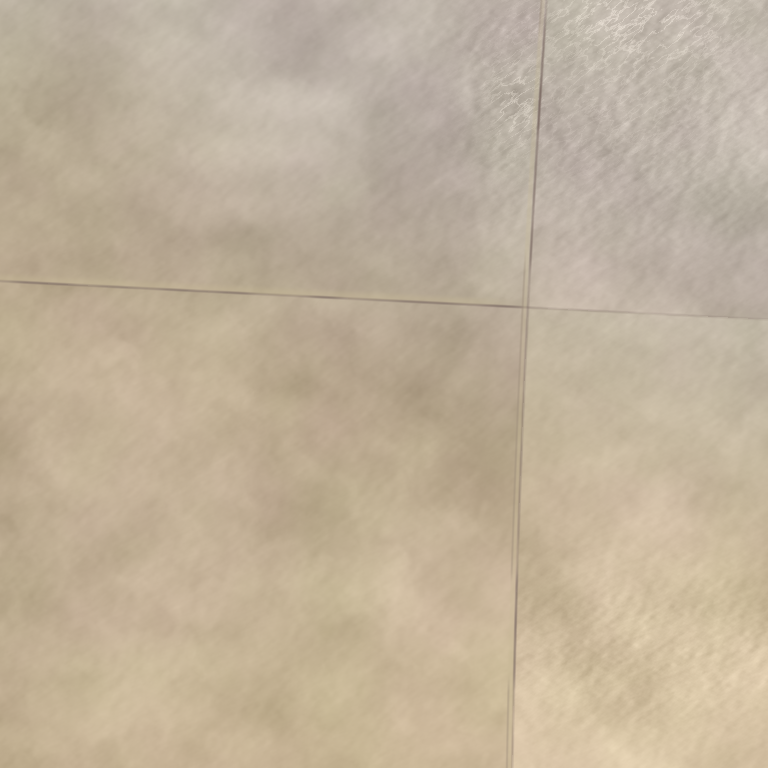
Give the GLSL for this texture, as a Shadertoy shader.

```glsl
// Close view of four large beige stone tiles meeting at one crossing of thin joints.
// Layered value noise clouds each tile; a warm-to-grey light gradient, embossed
// grain with streaky glints, and soft joints of uneven darkness are laid over it.

#define WARM_LIGHT vec3(0.800, 0.725, 0.605)
#define BEIGE      vec3(0.742, 0.675, 0.570)
#define COOL_GREY  vec3(0.745, 0.708, 0.665)
#define OLIVE      vec3(0.690, 0.630, 0.525)
#define JOINT      vec3(0.500, 0.435, 0.405)
#define FRINGE     vec3(0.780, 0.725, 0.590)
#define JOINT_HALF 0.0014
#define JOINT_SOFT 0.0016
#define CLOUD_SCALE 7.0
#define CLOUD_DEPTH 0.17
#define GRAIN_SCALE 75.0
#define GRAIN_DEPTH 0.20

float hash(vec2 p) {
    return fract(sin(dot(p, vec2(127.1, 311.7))) * 43758.5453);
}

float noise(vec2 p) {
    vec2 i = floor(p), f = fract(p);
    f = f * f * f * (f * (f * 6.0 - 15.0) + 10.0);
    return mix(mix(hash(i), hash(i + vec2(1, 0)), f.x),
               mix(hash(i + vec2(0, 1)), hash(i + vec2(1, 1)), f.x), f.y);
}

float fbm(vec2 p) {
    float sum = 0.0, amp = 0.5;
    for (int i = 0; i < 5; i++) {
        sum += amp * noise(p);
        p = mat2(1.6, 1.2, -1.2, 1.6) * p + 7.3;
        amp *= 0.5;
    }
    return sum / 0.97;
}

// Soft round patch of influence
float patchAt(vec2 p, vec2 center, vec2 size) {
    vec2 d = (p - center) / size;
    return exp(-dot(d, d));
}

// Soft line coverage at signed distance d
float line(float d, float halfWidth, float pixel) {
    float soft = max(pixel, JOINT_SOFT);
    return 1.0 - smoothstep(max(halfWidth - soft, 0.0), halfWidth + soft, abs(d));
}

// Value is 1 between lo and hi, with soft ends
float span(float x, float lo, float hi, float soft) {
    return smoothstep(lo - soft, lo + soft, x) * (1.0 - smoothstep(hi - soft, hi + soft, x));
}

vec3 stone(vec2 p, vec2 tile) {
    vec2 q = p + 13.7 * tile;
    float cloud = fbm(q * CLOUD_SCALE + 0.6 * fbm(q * 14.0));
    float mottle = fbm(q * vec2(20.0, 28.0) + 17.0);
    float tint = fbm(q * 9.0 + 31.0);

    // Light: warm near the bottom, grey toward the upper right
    vec3 col = mix(WARM_LIGHT, BEIGE, smoothstep(-0.05, 0.42, p.y + 0.22 * (0.5 - p.x)));
    col = mix(col, COOL_GREY, smoothstep(0.38, 0.92, p.y + 0.35 * (p.x - 0.5)));
    col = mix(col, OLIVE, 0.50 * patchAt(p, vec2(0.06, 0.80), vec2(0.20, 0.20)));
    col += 0.030 * tile.x * (1.0 - tile.y);

    // Clouding, mottling, and a slight drift between olive and rose
    col += CLOUD_DEPTH * (cloud - 0.5) + 0.065 * (mottle - 0.5);
    col += (tint - 0.5) * vec3(0.025, -0.005, 0.035);

    // Embossed grain, strong on the right-hand tiles
    vec2 g = mat2(0.8, -0.6, 0.6, 0.8) * q * GRAIN_SCALE * vec2(0.75, 1.25);
    float grain = fbm(g) - fbm(g + vec2(0.35, -0.45));
    float rough = 0.16 + 0.55 * patchAt(p, vec2(0.85, 0.88), vec2(0.22, 0.20))
                + 0.45 * tile.x * patchAt(p, vec2(0.85, 0.15), vec2(0.25, 0.11))
                + 0.40 * patchAt(p, vec2(0.66, 0.88), vec2(0.05, 0.12));
    col += GRAIN_DEPTH * rough * grain;

    // Thin pale streaks where the lamp glances off
    float shine = patchAt(p, vec2(0.83, 0.98), vec2(0.13, 0.06))
                + patchAt(p, vec2(0.67, 0.87), vec2(0.03, 0.05))
                + 0.4 * patchAt(p, vec2(0.80, 0.86), vec2(0.16, 0.10));
    float streak = 1.0 - abs(2.0 * fbm(g * vec2(0.8, 1.5) + 5.0) - 1.0);
    col += 0.09 * shine * smoothstep(0.82, 1.0, streak);
    return col;
}

void mainImage(out vec4 fragColor, in vec2 fragCoord) {
    vec2 p = fragCoord / iResolution.xy;
    float pixel = 1.0 / min(iResolution.x, iResolution.y);

    // Signed offsets from the slightly bowed upright and the sloping cross joint
    vec2 joint = vec2(p.x - (0.667 + 0.018 * p.y + 0.027 * p.y * p.y),
                      p.y - (0.634 - 0.050 * p.x));
    vec3 col = stone(p, step(0.0, joint));

    // Cross joint: pale upper lip, fading past the crossing
    float fade = mix(0.62, 0.26, smoothstep(0.66, 0.70, p.x));
    fade *= 0.55 + 0.8 * noise(vec2(p.x * 26.0, 3.0));
    float lip = smoothstep(0.013, 0.003, joint.y) * step(0.0, joint.y);
    col = mix(col, FRINGE, 0.40 * lip * (1.0 - smoothstep(0.60, 0.70, p.x)));
    col = mix(col, JOINT, fade * line(joint.y, JOINT_HALF, pixel));

    // Upright joint: dark stretches, with a faint paired hairline between them
    float dark = max(span(p.y, 0.66, 0.96, 0.02), span(p.y, 0.11, 0.25, 0.015));
    float wear = 0.65 + 0.6 * noise(vec2(p.y * 32.0, 9.0));
    col = mix(col, FRINGE, 0.30 * line(joint.x + 0.005, 0.003, pixel));
    col = mix(col, JOINT, wear * mix(0.38, 0.80, dark) * line(joint.x, JOINT_HALF, pixel));
    col = mix(col, JOINT, 0.26 * (1.0 - dark) * line(joint.x + 0.007, 0.0010, pixel));

    fragColor = vec4(clamp(col, 0.0, 1.0), 1.0);
}
```
